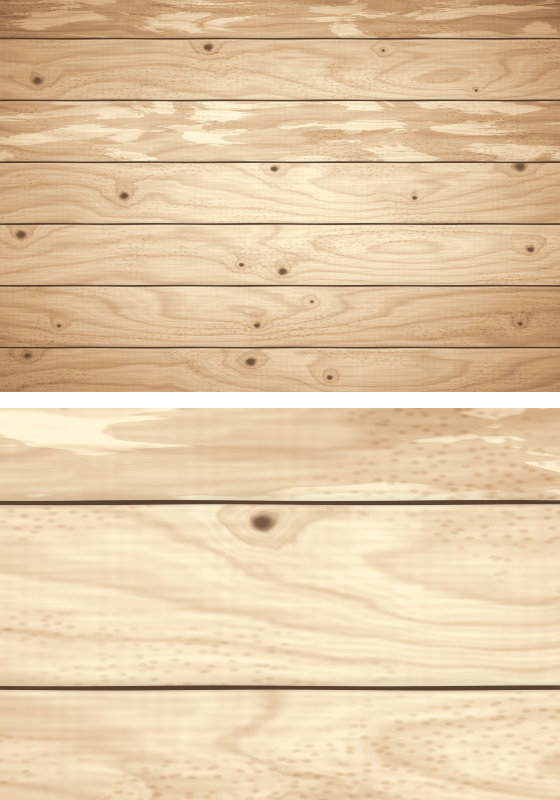
Top, the full canvas; bottom, a detail of the centre.
Give the GLSL for this texture, as a Shadertoy shader.

```glsl
// Seven pale horizontal pine planks with grain, knots, worn patches and darkened edges.

vec2 hash2(vec2 p) {
    return fract(sin(vec2(dot(p, vec2(127.1, 311.7)), dot(p, vec2(269.5, 183.3)))) * 43758.5);
}

// Distance to the nearest scattered point
float cellular(vec2 p) {
    vec2 cell = floor(p), f = fract(p);
    float nearest = 2.0;
    for (int j = -1; j <= 1; j++)
    for (int i = -1; i <= 1; i++) {
        vec2 o = vec2(i, j);
        nearest = min(nearest, length(o + hash2(cell + o) - f));
    }
    return nearest;
}

// Layered, warped sines, roughly -0.6 to 0.6
float waves(vec2 p) {
    float sum = 0.0, amp = 0.5;
    for (int i = 0; i < 5; i++) {
        p = mat2(0.8, 0.6, -0.6, 0.8) * p * 1.6 + 0.9 * sin(p.yx * 1.3) + 2.7;
        sum += amp * sin(p.x) * cos(p.y);
        amp *= 0.62;
    }
    return sum;
}

vec3 woodColor(float tone) {
    vec3 dark = vec3(0.54, 0.37, 0.24), tan_ = vec3(0.79, 0.62, 0.45), cream = vec3(0.97, 0.90, 0.77);
    return tone < 0.5 ? mix(dark, tan_, max(tone, -0.4) * 2.0)
                      : mix(tan_, cream, min(tone, 1.1) * 2.0 - 1.0);
}

void mainImage(out vec4 fragColor, in vec2 fragCoord) {
    vec2 p = fragCoord / iResolution.y;
    vec2 edge = 2.0 * fragCoord / iResolution.xy - 1.0;
    float pixel = 1.0 / iResolution.y;
    float pitch = 0.1576;
    float row = (p.y - 0.1134) / pitch;
    float id = floor(row), v = row - id;
    float worn = mod(id, 2.0) * step(2.0, id);
    vec2 seed = hash2(vec2(id, 4.0));
    vec2 w = p + vec2(id * 7.3, id * 3.1);

    // Growth field: slow drift plus one long oval per plank
    float drift = waves(w * vec2(1.3, 6.0));
    float growth = 3.2 * v + 1.1 * drift + 0.25 * waves(w * vec2(6.0, 30.0));
    vec2 oval = (vec2(p.x, v) - vec2(0.3 + 0.85 * seed.x, 0.35 + 0.3 * seed.y))
              / vec2(0.22 + 0.15 * seed.y, 0.36);
    growth += (1.0 - worn) * 3.0 * exp(-dot(oval, oval));

    // Knots bend the growth field and leave dark hearts
    float heart = 0.0, halo = 0.0;
    for (float k = 0.0; k < 4.0; k++) {
        vec2 spot = hash2(vec2(id * 3.0 + 11.0, k + 2.0));
        float size = hash2(vec2(k + 5.0, id + 9.0)).x;
        float radius = 0.005 + 0.015 * size * size;
        vec2 d = (p - vec2((k + spot.x) * 0.36, (id + 0.05 + 0.9 * spot.y) * pitch + 0.1134))
               * vec2(0.85, 1.1);
        float dist = length(d) * (1.0 + 0.25 * waves(d * 60.0 + k));
        growth += (1.0 - worn) * 2.5 * exp(-dist / (radius * 1.8));
        heart = max(heart, smoothstep(radius, radius * 0.25, dist) * (1.0 - worn));
        halo = max(halo, exp(-dist / (radius * 1.3)) * (1.0 - worn));
    }

    // Ring lines, faded where they become too fine
    float fade = 1.0 - smoothstep(0.25, 0.7, fwidth(growth));
    float ring = pow(0.5 + 0.5 * sin(growth * 6.2832 + 0.7 * sin(growth * 6.2832)), 3.0) * fade;
    float fineRing = (0.5 + 0.5 * sin(growth * 22.0)) * fade;

    // Fibres, pores and saw marks
    float fibre = cellular(w * vec2(9.0, 150.0)) - 0.45;
    float mask = smoothstep(-0.05, 0.35, waves(w * vec2(5.0, 16.0)));
    float pore = smoothstep(0.35, 0.08, cellular(w * vec2(60.0, 130.0))) * mask;
    float saw = sin(p.x * 420.0 + 3.0 * drift) * sin(p.x * 37.0 + id);

    // Tone: bright centre, browned border
    float tone = 1.03 - 0.36 * dot(edge, edge) + 0.05 * (seed.x - 0.5);
    tone += 0.10 * drift - 0.15 * ring - 0.05 * fineRing;
    tone -= 0.13 * fibre + 0.14 * pore + 0.012 * saw;

    // Flaked, bleached wear on some planks
    float flake = waves(w * vec2(8.0, 38.0)) + 0.4 * fibre;
    tone += worn * (0.27 * smoothstep(-0.12, 0.25, flake) - 0.12
                  - 0.10 * smoothstep(0.1, 0.0, abs(flake - 0.05)));
    vec3 color = woodColor(tone - 0.28 * halo);
    color = mix(color, vec3(0.33, 0.22, 0.15), 0.75 * heart);

    // Dark joints with a soft shadow and a pale lower lip
    float above = (row - floor(row + 0.5)) * pitch + 0.0004 * sin(p.x * 23.0 + id);
    float gap = abs(above);
    color *= 1.0 - 0.16 * exp(-gap / 0.004);
    color += 0.06 * exp(-pow((above + 0.005) / 0.002, 2.0));
    float joint = 1.0 - smoothstep(0.0017 - 0.5 * pixel, 0.0017 + 0.7 * pixel, gap);
    color = mix(color, vec3(0.29, 0.19, 0.13), 0.88 * joint);

    fragColor = vec4(clamp(color, 0.0, 1.0), 1.0);
}
```
